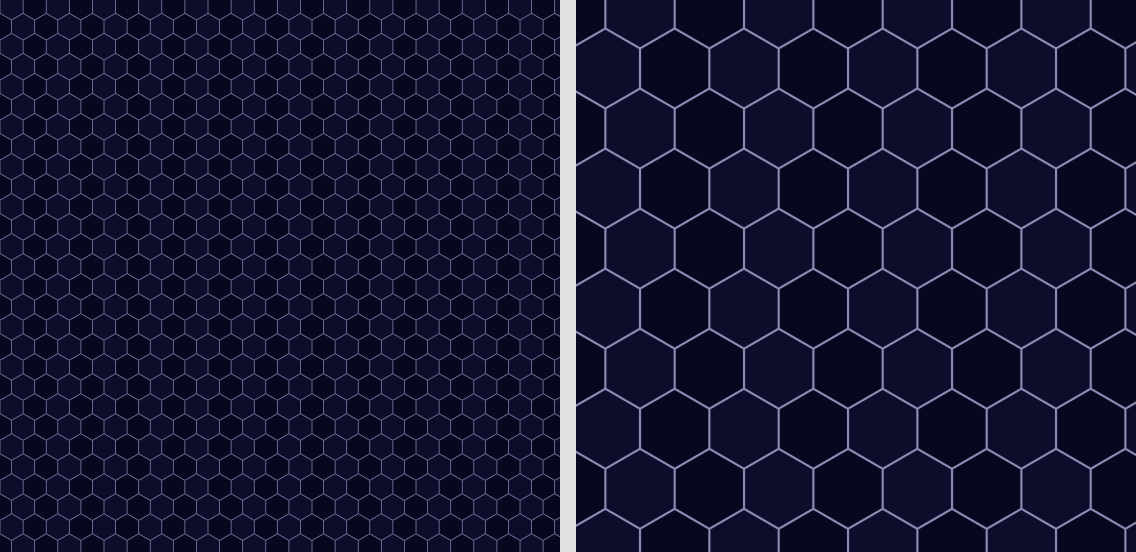
Left: the whole. Right: its middle third, enlarged.
Write a WebGL 2 fragment shader that draws this pattern.

```glsl
#version 300 es
precision highp float;
// Honeycomb of dark navy cells in alternating zigzag columns, outlined by thin lavender lines.

uniform vec2 u_resolution;
out vec4 fragColor;

const float CELLS_ACROSS = 24.23;
const float LINE_WIDTH = 0.0316;      // relative to the width of a cell
const float ROOT3 = 1.7320508;

const vec3 DARK_FILL = vec3(0.026, 0.026, 0.125);
const vec3 LIGHT_FILL = vec3(0.047, 0.047, 0.170);
const vec3 LINE_COLOR = vec3(0.54, 0.54, 0.70);

// Index of the closest point in a rectangular lattice that starts at origin.
vec2 latticeIndex(vec2 p, vec2 origin, vec2 spacing) {
    return floor((p - origin) / spacing + 0.5);
}

// Offset from the center of the enclosing hexagon (xy) and its column (z).
vec3 hexCell(vec2 p, vec2 origin) {
    vec2 spacing = vec2(1.0, ROOT3);
    vec2 shifted = origin + 0.5 * spacing;
    vec2 evenIndex = latticeIndex(p, origin, spacing);
    vec2 oddIndex = latticeIndex(p, shifted, spacing);
    vec2 evenOffset = p - origin - evenIndex * spacing;
    vec2 oddOffset = p - shifted - oddIndex * spacing;
    return dot(evenOffset, evenOffset) < dot(oddOffset, oddOffset)
        ? vec3(evenOffset, evenIndex.x)
        : vec3(oddOffset, oddIndex.x);
}

// Distance from a point inside a pointy-top hexagon of unit width to its border.
float hexBorderDistance(vec2 offset) {
    vec2 q = abs(offset);
    return 0.5 - max(q.x, dot(q, vec2(0.5, 0.5 * ROOT3)));
}

// Share of a pixel covered by a line, valid for lines thinner than the pixel.
float lineCoverage(float dist, float width, float pixel) {
    float inner = max(dist - 0.5 * pixel, -0.5 * width);
    float outer = min(dist + 0.5 * pixel, 0.5 * width);
    return clamp((outer - inner) / pixel, 0.0, 1.0);
}

void main() {
    // Cell units, measured from the upper left corner
    float pixel = CELLS_ACROSS / u_resolution.x;
    vec2 p = vec2(gl_FragCoord.x, u_resolution.y - gl_FragCoord.y) * pixel;

    // The first row starts at the upper end of its vertical sides
    vec3 cell = hexCell(p, vec2(0.5, 0.5 / ROOT3));

    // Odd columns are darker
    vec3 color = mix(LIGHT_FILL, DARK_FILL, mod(cell.z, 2.0));

    // Outline
    float outline = lineCoverage(hexBorderDistance(cell.xy), LINE_WIDTH, pixel);
    fragColor = vec4(mix(color, LINE_COLOR, outline), 1.0);
}
```
